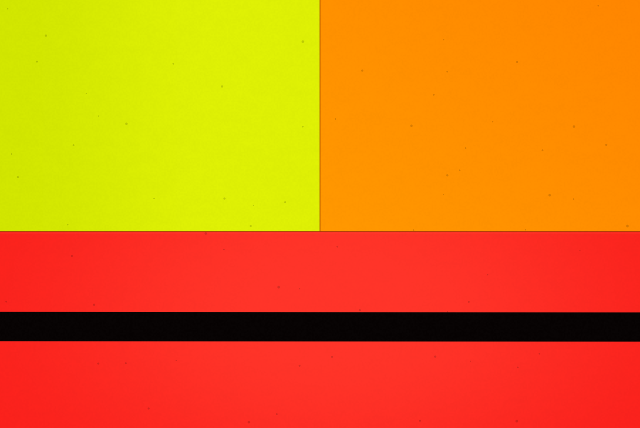
Write a WebGL 2 fragment shader that draws this background.

```glsl
#version 300 es
precision highp float;

uniform vec2 u_resolution;
out vec4 fragColor;

float hash(vec2 p) {
    p = fract(p * vec2(0.1031, 0.1137));
    p += dot(p, p.yx + 33.33);
    return fract((p.x + p.y) * p.x * 17.0);
}

float valueNoise(vec2 p) {
    vec2 cell = floor(p), f = fract(p);
    f = f * f * (3.0 - 2.0 * f);
    return mix(mix(hash(cell), hash(cell + vec2(1, 0)), f.x),
               mix(hash(cell + vec2(0, 1)), hash(cell + vec2(1, 1)), f.x), f.y);
}

// Antialiased step: 0 below the edge, 1 above it
float edge(float d, float pixel) {
    return clamp(d / pixel + 0.5, 0.0, 1.0);
}

// Antialiased coverage of a thin line centred on d = 0
float line(float d, float halfWidth, float pixel) {
    return edge(d + halfWidth, pixel) - edge(d - halfWidth, pixel);
}

// Sparse dark flecks scattered over a jittered grid
float flecks(vec2 p) {
    vec2 cell = floor(p);
    vec2 center = 0.2 + 0.6 * vec2(hash(cell + 11.0), hash(cell + 47.0));
    float radius = 0.03 + 0.04 * hash(cell + 83.0);
    float spot = 1.0 - smoothstep(radius * 0.4, radius, length(fract(p) - center));
    return spot * step(0.8, hash(cell + 5.0));
}

void main() {
    vec2 uv = gl_FragCoord.xy / u_resolution;
    vec2 pixel = 1.0 / u_resolution;
    vec2 p = uv * vec2(1.5, 1.0);
    float seamY = uv.y - 0.459;
    float seamX = uv.x - 0.5;

    // Painted panels with soft shifts of light
    vec3 yellow = mix(vec3(0.82, 0.90, 0.0), vec3(0.87, 0.94, 0.02), smoothstep(0.0, 0.35, uv.x));
    float amber = clamp((uv.x - 0.5) * 1.2 + (uv.y - 0.46) * 0.8, 0.0, 1.0);
    vec3 orange = mix(vec3(1.0, 0.595, 0.0), vec3(1.0, 0.525, 0.0), amber);
    float redGlow = 1.0 - smoothstep(0.1, 0.62, length((uv - vec2(0.52, 0.28)) * vec2(1.0, 1.1)));
    vec3 red = mix(vec3(0.98, 0.13, 0.11), vec3(1.0, 0.205, 0.16), redGlow);

    vec3 color = mix(yellow, orange, edge(seamX, pixel.x));
    color = mix(color, vec3(0.65, 0.3, 0.0), 0.85 * line(seamX, 0.0007, pixel.x));
    color = mix(red, color, edge(seamY, pixel.y));

    // Shadowed joint and lit lip of the lower panel
    color = mix(color, vec3(0.62, 0.2, 0.02), 0.85 * line(seamY, 0.0011, pixel.y));
    color = mix(color, vec3(1.0, 0.27, 0.2), 0.35 * line(seamY + 0.0035, 0.0012, pixel.y));

    // Surface texture
    float grain = valueNoise(p * 300.0) - 0.5;
    float mottling = valueNoise(p * vec2(35.0, 60.0)) - 0.5;
    color *= 1.0 + 0.018 * grain + 0.008 * mottling;
    color *= 1.0 - 0.15 * flecks(p * 16.0);

    // Black stripe, tilted very slightly
    float stripe = line(uv.y - 0.2365 + 0.0012 * (uv.x - 0.5), 0.0342, pixel.y);
    vec3 black = vec3(0.022, 0.006, 0.006) + 0.012 * (grain + 0.5);
    color = mix(color, black, stripe);

    fragColor = vec4(clamp(color, 0.0, 1.0), 1.0);
}
```
